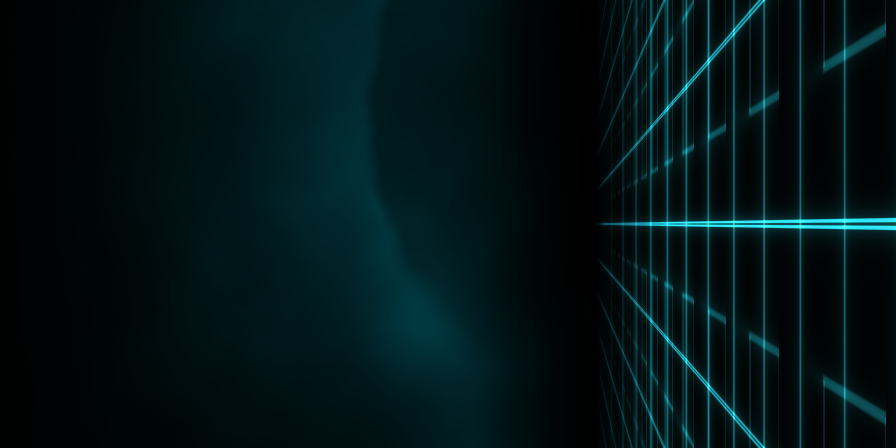
Reproduce this background procedurally as a WebGL 1 fragment shader.

```glsl
precision highp float;
// A dark teal cloud with a bright curved ridge, beside a neon grid wall.
// The cloud is gradient noise around a ridge curve; the wall is a perspective
// plane made of rays from a vanishing point, receding posts and panel bars.
uniform vec2 u_resolution;

const vec2 VANISH = vec2(1.266, 0.5);
const float WALL_EDGE = 1.333;
const float RAY_STEP = 1.15;
const vec3 NEON = vec3(0.13, 0.82, 0.90);
const vec3 MIST = vec3(0.015, 0.87, 1.0);

vec2 gradientAt(vec2 cell) {
  float h = fract(sin(dot(cell, vec2(127.1, 311.7))) * 43758.5);
  return vec2(cos(6.2832 * h), sin(6.2832 * h));
}

float gradientNoise(vec2 p) {
  vec2 i = floor(p), f = fract(p);
  vec2 w = f * f * f * (f * (f * 6.0 - 15.0) + 10.0);
  vec2 e = vec2(1.0, 0.0);
  float a = dot(gradientAt(i), f);
  float b = dot(gradientAt(i + e.xy), f - e.xy);
  float c = dot(gradientAt(i + e.yx), f - e.yx);
  float d = dot(gradientAt(i + e.xx), f - e.xx);
  return mix(mix(a, b, w.x), mix(c, d, w.x), w.y);
}

float fbm(vec2 p) {
  float sum = 0.0, amp = 0.6;
  for (int i = 0; i < 4; i++) {
    sum += amp * gradientNoise(p);
    p = mat2(1.6, 1.2, -1.2, 1.6) * p + 3.7;
    amp *= 0.45;
  }
  return sum;
}

// Coverage of a stroke, given the distance to its middle
float stroke(float dist, float halfWidth, float pixel) {
  return 1.0 - smoothstep(halfWidth - 0.5 * pixel, halfWidth + pixel, dist);
}

float halo(float dist, float radius) {
  return exp(-dist / radius);
}

// Horizontal position of the cloud ridge at a given drop from the top
float ridge(float drop) {
  float lower = max(min(drop, 0.82) - 0.3, 0.0);
  float upper = max(0.27 - drop, 0.0);
  return 0.828 + 0.9 * lower * lower + 0.45 * upper * upper;
}

float cloud(vec2 p) {
  float drop = 1.0 - p.y;
  float wisps = fbm(p * 3.0 + 5.0);
  float side = p.x - ridge(drop) + 0.035 * fbm(p * 7.0);
  float tail = smoothstep(0.72, 1.0, drop);
  float crest = 0.215 * exp(min(side, 0.0) * 2.5) * (1.0 - 0.4 * tail);
  float shade = 0.125 * exp(-pow(max(side, 0.0) / 0.30, 2.0)) * (1.0 - 0.3 * tail);
  float edge = mix(0.022, 0.10, smoothstep(0.45, 0.95, drop));
  float light = mix(crest, shade, smoothstep(-edge, edge, side));
  light *= 1.0 + 0.5 * wisps;
  vec2 q = (p - vec2(0.94, 0.26)) / vec2(0.11, 0.14);
  light += 0.05 * exp(-dot(q, q));
  light += 0.035 * max(wisps, 0.0);
  light *= smoothstep(-0.05, 0.5, p.x);
  return (light + 0.008) * (1.0 - smoothstep(1.05, 1.36, p.x));
}

// Paired neon rays that fan out from the vanishing point
float rays(float slope, float depth, float pixel) {
  float nearest = floor(slope / RAY_STEP + 0.5) * RAY_STEP;
  float span = depth / sqrt(1.0 + nearest * nearest);
  float dist = abs(slope - nearest) * span;
  float pair = stroke(abs(dist - 0.012 * span), 0.006 * span, pixel);
  float strength = 1.0 / (1.0 + 0.35 * abs(nearest));
  return strength * (0.85 * pair + 0.3 * halo(dist, 0.03 * span + 0.004));
}

// Upright lines that crowd together with distance
float posts(float x, float pixel) {
  float away = x - 0.896;
  float phase = abs(fract(8.906 / away + 0.5) - 0.5);
  float dist = phase * away * away / 8.906;
  return 0.36 * stroke(dist, 0.0014, pixel) + 0.12 * halo(dist, 0.011);
}

// Translucent bars with thin upright sides
float panels(float slope, float depth, float pixel) {
  float phase = fract((1.0 / depth - 1.405) / 0.7066);
  float toUnits = 0.7066 * depth * depth;
  float side = abs(abs(phase - 0.24) - 0.24) * toUnits;
  float outside = max(abs(phase - 0.24) - 0.24, 0.0) * toUnits;
  float s = abs(slope);
  float row = abs(fract((s - 0.61) / RAY_STEP + 0.5) - 0.5) * RAY_STEP;
  float near = smoothstep(0.08, 0.2, depth);
  float bar = stroke(row * depth, 0.018 * depth, 3.0 * pixel) * stroke(outside, 0.001, pixel);
  float barGlow = halo(length(vec2(row * depth, outside)), 0.022);
  float sides = stroke(side, 0.001, pixel) * step(0.61, s);
  return 0.24 * bar + near * (0.14 * barGlow + 0.22 * sides);
}

void main() {
  vec2 p = gl_FragCoord.xy / u_resolution * vec2(2.0, 1.0);
  float pixel = 1.0 / u_resolution.y;
  vec3 color = MIST * cloud(p);

  // Wall, fading in from its far edge
  float depth = max(p.x - VANISH.x, 0.03);
  float slope = (p.y - VANISH.y) / depth;
  float fade = smoothstep(WALL_EDGE - 0.01, WALL_EDGE + 0.18, p.x);
  float glow = rays(slope, depth, pixel) * mix(0.35, 1.0, fade);
  glow += (posts(p.x, pixel) + panels(slope, depth, pixel)) * fade + 0.012;
  glow *= smoothstep(WALL_EDGE - 0.005, WALL_EDGE + 0.02, p.x);
  color += NEON * glow + vec3(0.25, 0.1, 0.08) * max(glow - 0.9, 0.0);

  gl_FragColor = vec4(min(color, 1.0), 1.0);
}
```
